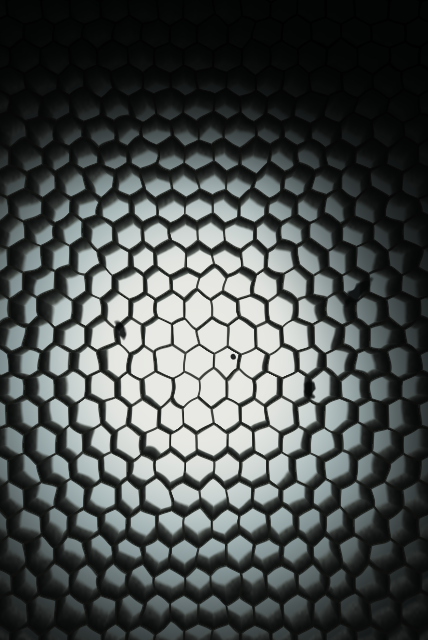
Write a WebGL 1 fragment shader that draws this pattern.

```glsl
precision highp float;
// Backlit honeycomb of deep hexagonal tubes, seen in perspective around a bright centre.

uniform vec2 u_resolution;

const vec2 LATTICE_ORIGIN = vec2(0.463, 0.650);
const vec2 LIGHT_CENTRE = vec2(0.455, 0.655);
const vec2 VANISHING_CELL = vec2(0.2, -0.1);
const float TUBE_DEPTH = 0.078;
const vec3 WARM_LIGHT = vec3(0.90, 0.90, 0.88);
const vec3 COOL_LIGHT = vec3(0.73, 0.81, 0.82);
const vec3 WALL_COLOUR = vec3(0.94, 1.0, 0.95);
const vec3 SHADOW = vec3(0.010, 0.014, 0.014);
const vec3 RIM_COLOUR = vec3(0.13, 0.14, 0.12);

float hash(vec2 p) {
  vec3 h = fract(p.xyx * vec3(0.1031, 0.1030, 0.0973));
  h += dot(h, h.yzx + 33.33);
  return fract((h.x + h.y) * h.z);
}

float noise(vec2 p) {
  vec2 i = floor(p), f = fract(p);
  f = f * f * (3.0 - 2.0 * f);
  return mix(mix(hash(i), hash(i + vec2(1.0, 0.0)), f.x),
             mix(hash(i + vec2(0.0, 1.0)), hash(i + 1.0), f.x), f.y);
}

// Canvas to lattice: rows crowd toward the top, columns widen toward the sides.
vec2 toLattice(vec2 p) {
  vec2 d = p - LATTICE_ORIGIN;
  float column = 15.3 * d.x - 3.0 * d.x * d.x * d.x;
  float row = 16.0 * d.y + 1.15 * d.y * d.y;
  vec2 wobble = vec2(noise(p * 22.0 + 7.0), noise(p * 22.0 + 41.0)) - 0.5;
  return vec2(column, row * 0.866) + wobble * 0.22;
}

// Offset from the centre of the nearest hexagon.
vec2 hexOffset(vec2 g) {
  vec2 s = vec2(1.0, 1.7320508);
  vec2 a = mod(g, s) - 0.5 * s;
  vec2 b = mod(g - 0.5 * s, s) - 0.5 * s;
  return dot(a, a) < dot(b, b) ? a : b;
}

// Components along the three wall normals.
vec3 hexAxes(vec2 q) {
  return vec3(q.x, dot(q, vec2(0.5, 0.866)), dot(q, vec2(-0.5, 0.866)));
}

// Ragged dark blemish.
float blemish(vec2 p, vec2 centre, vec2 radius, float angle) {
  vec2 d = p - centre;
  float c = cos(angle), s = sin(angle);
  d = vec2(c * d.x + s * d.y, c * d.y - s * d.x) / radius;
  float ragged = length(d) + 0.7 * (noise(p * 90.0) - 0.5);
  return 1.0 - smoothstep(0.65, 1.15, ragged);
}

void main() {
  vec2 p = gl_FragCoord.xy / u_resolution.x;
  float pixel = 15.3 / u_resolution.x;

  // Cell under this point, and the shift of its far opening
  vec2 g = toLattice(p);
  vec2 q = hexOffset(g);
  vec2 cell = g - q;
  vec2 cellId = floor(cell * vec2(2.0, 1.1547) + 0.5);
  vec2 tilt = vec2(hash(cellId), hash(cellId + 57.0)) - 0.5;
  vec2 shift = (VANISHING_CELL - cell) * TUBE_DEPTH + tilt * 0.09;

  // Depth at which the view ray meets each wall; beyond 1 it leaves the tube
  vec3 slope = hexAxes(shift);
  vec3 across = hexAxes(q);
  vec3 hits = (0.5 + across * sign(slope)) / max(abs(slope), 0.001);
  float depth = min(hits.x, min(hits.y, hits.z));
  float opening = smoothstep(0.78, 1.10, depth);
  float wallDepth = clamp(depth, 0.0, 1.0);

  // Softly blended tones of the wall facets
  vec3 weights = exp(-24.0 * min(hits - depth, 3.0));
  float facet = dot(weights, vec3(0.78, 1.0, 1.22)) / dot(weights, vec3(1.0));

  // Light behind the tubes and its spill along the walls
  vec2 fromLight = (p - LIGHT_CENTRE) * vec2(1.12, 1.0);
  float r = length(fromLight);
  float topFade = 1.0 - 0.88 * smoothstep(0.98, 1.42, p.y);
  float cornerFade = 1.0 - 0.6 * smoothstep(0.15, 0.65, fromLight.x + 0.5 * fromLight.y - 0.1);
  float backlight = exp(-pow(r / 0.64, 4.0)) * topFade * cornerFade;
  float spill = exp(-1.7 * r * r) * topFade * cornerFade;
  float grain = 0.85 + 0.3 * noise(p * vec2(160.0, 110.0));
  float variation = 0.92 + 0.16 * hash(cellId + 13.0);

  vec3 lightColour = mix(WARM_LIGHT, COOL_LIGHT, smoothstep(0.18, 0.50, r));
  vec3 wall = SHADOW + WALL_COLOUR * spill * facet * grain * variation
            * mix(0.06, 0.46, wallDepth * wallDepth);
  vec3 colour = mix(wall, lightColour * backlight * mix(variation, 1.0, spill) + SHADOW, opening);

  // Thin dark rims
  vec3 reach = abs(across);
  float edge = 0.5 - max(reach.x, max(reach.y, reach.z));
  float rim = 1.0 - smoothstep(0.016, 0.026 + pixel, edge);
  colour = mix(colour, RIM_COLOUR * spill, rim * 0.85);

  // Torn and clogged cells
  float damage = blemish(p, vec2(0.836, 0.812), vec2(0.040, 0.015), 0.75);
  damage = max(damage, blemish(p, vec2(0.723, 0.586), vec2(0.014, 0.020), 0.3));
  damage = max(damage, blemish(p, vec2(0.282, 0.727), vec2(0.012, 0.022), 0.5));
  damage = max(damage, blemish(p, vec2(0.545, 0.662), vec2(0.007), 0.0));
  colour = mix(colour, SHADOW * 2.0, damage * 0.88);

  gl_FragColor = vec4(colour, 1.0);
}
```
